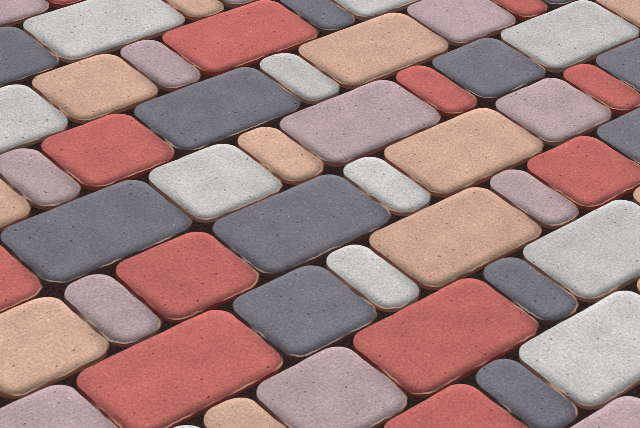
A Shadertoy shader for this texture:

```glsl
struct Stone { float dist; vec2 local; vec2 id; };

float hash(vec2 p) {
    vec3 q = fract(p.xyx * vec3(0.1031, 0.1030, 0.0973));
    q += dot(q, q.yzx + 33.33);
    return fract((q.x + q.y) * q.z);
}

float gradientDot(vec2 cell, vec2 offset) {
    float angle = 6.2832 * hash(cell);
    return dot(vec2(cos(angle), sin(angle)), offset);
}

float gradientNoise(vec2 p) {
    vec2 i = floor(p), f = p - i, e = vec2(1, 0);
    vec2 s = f * f * f * (f * (f * 6.0 - 15.0) + 10.0);
    return mix(mix(gradientDot(i, f), gradientDot(i + e.xy, f - e.xy), s.x),
               mix(gradientDot(i + e.yx, f - e.yx), gradientDot(i + 1.0, f - 1.0), s.x), s.y);
}

// Canvas point to paving plane: x runs along a course, y counts courses
vec2 toPaving(vec2 p) {
    vec3 h = mat3(2.927, 2.213, -0.0548,
                  3.411, -5.356, -0.3174,
                  -2.253, 1.991, 1.1654) * vec3(p, 1);
    return h.xy / h.z;
}

// Two alternating courses, each a six-stone cycle of total length 6
Stone stoneAt(vec2 p) {
    const float evenCourse[6] = float[6](1.5, 1.0, 0.5, 1.5, 0.5, 1.0);
    const float oddCourse[6] = float[6](0.5, 1.0, 1.5, 0.5, 1.5, 1.0);
    float course = floor(p.y + 0.5);
    bool odd = mod(course, 2.0) > 0.5;
    float x = p.x + (odd ? 0.25 : 0.75) + 0.5 * step(0.5, course);
    float cycle = floor(x / 6.0);
    x -= 6.0 * cycle;
    float len = 1.0, index = 0.0;
    for (int i = 0; i < 6; i++) {
        len = odd ? oddCourse[i] : evenCourse[i];
        index = float(i);
        if (x < len) break;
        x -= len;
    }
    vec2 local = vec2(x - 0.5 * len, p.y - course);
    vec2 q = abs(local) - vec2(0.5 * len, 0.5) + 0.019 + 0.18;
    float dist = length(max(q, 0.0)) + min(max(q.x, q.y), 0.0) - 0.18;
    return Stone(dist, local / vec2(0.5 * len, 0.5), vec2(index + 6.0 * cycle, course));
}

// Colours step through the palette along a course, shifted from course to course
vec3 stoneColor(vec2 id) {
    const vec3 palette[5] = vec3[5](
        vec3(0.47, 0.46, 0.49),   // slate
        vec3(0.72, 0.63, 0.64),   // mauve
        vec3(0.78, 0.77, 0.76),   // pale grey
        vec3(0.75, 0.42, 0.40),   // brick red
        vec3(0.81, 0.66, 0.58));  // sand
    float shift = floor(id.y > 0.0 ? 1.5 * id.y : -id.y);
    float pick = mod(2.0 * id.x + shift + 0.5, 5.0);
    return palette[int(pick)] * (0.97 + 0.06 * hash(id + 19.0));
}

void mainImage(out vec4 fragColor, in vec2 fragCoord) {
    vec2 p = fragCoord / iResolution.y;
    vec2 ground = toPaving(p);
    float aa = 3.2 / iResolution.y;

    // Dark joints with a little grit
    vec3 color = vec3(0.18, 0.13, 0.12) * (1.0 + 0.5 * gradientNoise(ground * 40.0));

    // Side walls: the stone outline dropped down the canvas
    Stone wall = stoneAt(toPaving(p + vec2(0, 0.010)));
    vec3 wallColor = stoneColor(wall.id) * vec3(0.44, 0.33, 0.30);
    color = mix(color, wallColor, 1.0 - smoothstep(-aa, aa, wall.dist));

    // Top face: broad stains, fine grain, pits and bright grit
    Stone top = stoneAt(ground);
    vec2 surface = ground + 0.37 * top.id;
    float stain = gradientNoise(surface * 3.5) + 0.5 * gradientNoise(surface * 9.0);
    float grain = gradientNoise(surface * 38.0) + 0.7 * gradientNoise(surface * 71.0);
    float speck = gradientNoise(surface * 24.0 + 8.0);
    vec3 face = stoneColor(top.id) * (1.0 + 0.07 * stain + 0.13 * grain);
    face *= 1.0 - 0.32 * smoothstep(0.42, 0.58, speck);
    face += 0.09 * smoothstep(0.42, 0.58, -speck);

    // Rounded shoulder: darker toward the viewer, lit at the back
    float shoulder = smoothstep(-0.15, 0.0, top.dist);
    float facing = 0.7 * top.local.y - 0.35 * top.local.x;
    face *= 1.0 - shoulder * shoulder * (0.14 + 0.34 * facing);
    float rim = top.dist + 0.010 * stain;
    color = mix(color, face, 1.0 - smoothstep(-aa, aa, rim));

    // Thin, uneven, pale lip on all but the far edges
    float wobble = gradientNoise(ground * 14.0);
    float lip = 1.0 - smoothstep(0.004, 0.004 + 1.6 * aa, abs(rim - 0.004 + 0.012 * wobble));
    lip *= smoothstep(-0.4, 0.3, gradientNoise(ground * 5.0));
    lip *= smoothstep(-0.4, 0.2, top.local.y);
    color = mix(color, vec3(0.78, 0.64, 0.55), 0.75 * lip);

    fragColor = vec4(clamp(color, 0.0, 1.0), 1.0);
}
```
